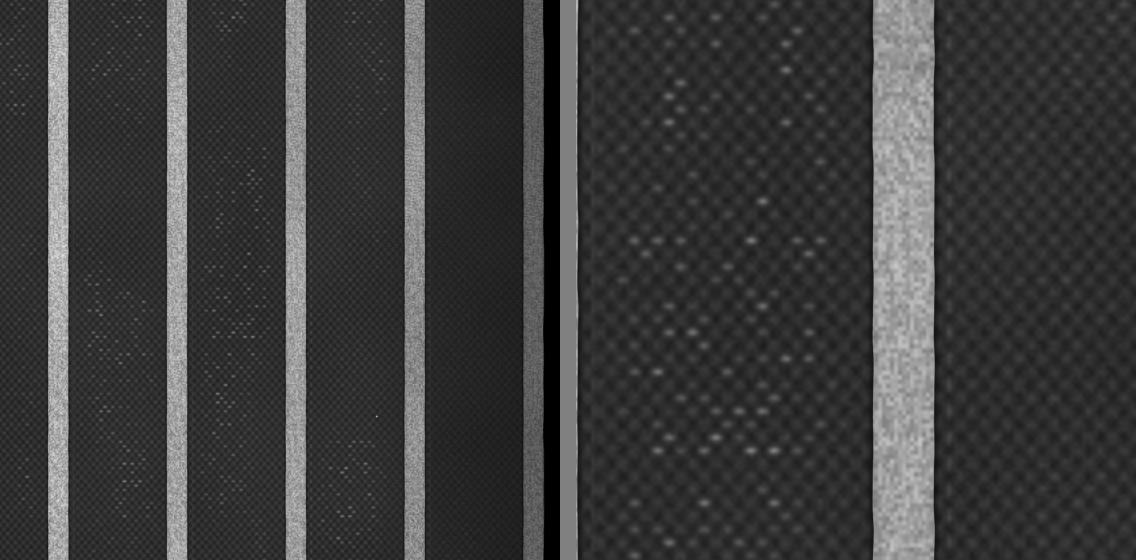
Left: the whole. Right: its middle third, enlarged.
Give the GLSL for this texture, as a Shadertoy shader.

```glsl
#define STRIPE_PERIOD 0.2122
#define FIRST_STRIPE 0.1040
#define STRIPE_HALF_WIDTH 0.0182
#define CLOTH_EDGE 0.9713
#define WEAVE_COUNT vec2(72.0, 128.0)
#define GRAIN_COUNT vec2(420.0, 380.0)
#define CLOTH_GREY 0.180
#define WEAVE_DEPTH 0.040
#define GLINT_STRENGTH 0.28
#define GRAIN_STRENGTH 0.34

const float PI = 3.14159265;

float hash(vec2 p) {
    return fract(sin(dot(p, vec2(127.1, 311.7))) * 43758.5453);
}

float noise(vec2 p) {
    vec2 i = floor(p), f = fract(p);
    f = f * f * (3.0 - 2.0 * f);
    return mix(mix(hash(i), hash(i + vec2(1, 0)), f.x),
               mix(hash(i + vec2(0, 1)), hash(i + vec2(1, 1)), f.x), f.y);
}

// Staggered weave with uneven glints on the raised threads
float wovenCloth(vec2 uv, float fromStripe) {
    vec2 q = uv * WEAVE_COUNT;
    float relief = cos(2.0 * PI * q.x) * cos(PI * q.y);
    float row = floor(q.y + 0.5);
    float x = q.x + 0.5 * mod(row, 2.0);
    float column = floor(x + 0.5);
    vec2 d = vec2(x - column, q.y - row);
    float thread = exp(-dot(d * d, vec2(16.0, 14.0)));

    float patches = smoothstep(0.35, 0.85, noise(uv * vec2(17.0, 7.0) + 4.0));
    float middle = smoothstep(0.025, 0.07, abs(fromStripe));
    float rightFade = 1.0 - smoothstep(0.62, 0.82, uv.x);
    float sparkle = pow(hash(vec2(column, row)), 4.0);
    float glint = sparkle * thread * middle * (0.15 + 0.85 * patches)
                * (0.15 + 0.85 * rightFade);

    float light = 1.0 - 0.30 * smoothstep(0.60, 0.97, uv.x);
    float grain = 0.035 * (noise(uv * GRAIN_COUNT) - 0.5);
    float mottle = 0.022 * (noise(uv * 9.0) - 0.5);
    return (CLOTH_GREY + WEAVE_DEPTH * relief * (0.55 + 0.45 * rightFade)
            + grain + mottle) * light + GLINT_STRENGTH * glint;
}

// Pale stripe with coarse grain, dimming towards the right
float paleStripe(vec2 uv, float across, float index) {
    float level = 0.70 - 0.045 * index - 0.15 * smoothstep(3.0, 4.0, index);
    float grain = noise(uv * GRAIN_COUNT) - 0.5;
    grain += 0.5 * (noise(uv * GRAIN_COUNT * vec2(0.8, 0.45) + 31.0) - 0.5);
    float wear = noise(vec2(index * 7.3, uv.y * 9.0)) - 0.5;
    float rounded = 1.0 - 0.10 * pow(abs(across) / STRIPE_HALF_WIDTH, 6.0);
    return level * rounded * (1.0 + GRAIN_STRENGTH * grain + 0.12 * wear);
}

void mainImage(out vec4 fragColor, in vec2 fragCoord) {
    vec2 uv = fragCoord / iResolution.xy;
    float aa = 0.8 / iResolution.x;

    float index = floor((uv.x - FIRST_STRIPE) / STRIPE_PERIOD + 0.5);
    float across = uv.x - FIRST_STRIPE - index * STRIPE_PERIOD;
    float wobble = 0.0008 * (noise(vec2(index * 5.0, uv.y * 60.0)) - 0.5);
    float edge = abs(across + wobble) - STRIPE_HALF_WIDTH;

    float grey = wovenCloth(uv, across);

    // Dark seam and dotted thread beside each stripe
    grey *= 1.0 - 0.45 * exp(-pow(edge / 0.0026, 2.0));
    float thread = exp(-pow((across - STRIPE_HALF_WIDTH - 0.009) / 0.0014, 2.0));
    grey += 0.05 * thread * (0.5 + 0.5 * cos(PI * uv.y * WEAVE_COUNT.y));

    float stripe = 1.0 - smoothstep(-aa, aa, edge);
    grey = mix(grey, paleStripe(uv, across, max(index, 0.0)), stripe);

    // Rare dust specks
    vec2 cell = uv * 14.0;
    vec2 id = floor(cell);
    vec2 spot = 0.2 + 0.6 * vec2(hash(id + 3.0), hash(id + 9.0));
    float speck = 1.0 - smoothstep(0.012, 0.035, length(fract(cell) - spot));
    grey += 0.45 * speck * step(0.975, hash(id + 17.0));

    // Black ground past the slightly wavy cloth edge
    float border = CLOTH_EDGE + 0.003 * (noise(vec2(2.0, uv.y * 22.0)) - 0.5);
    grey *= 1.0 - smoothstep(-aa, aa, uv.x - border);

    fragColor = vec4(vec3(clamp(grey, 0.0, 1.0)), 1.0);
}
```
